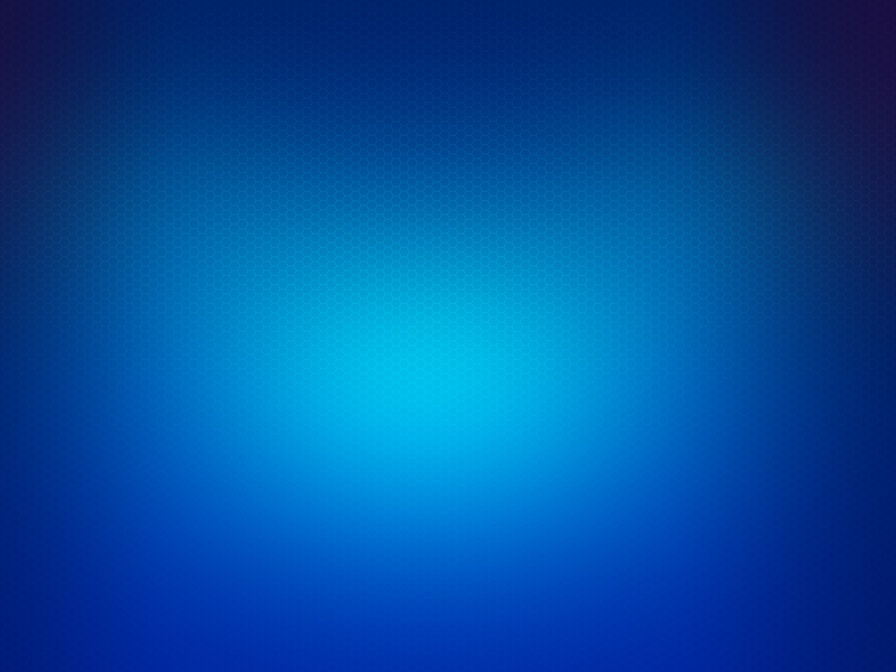
Reproduce this background procedurally as a Shadertoy shader.

```glsl
// Deep blue backdrop with a soft cyan glow and a fine honeycomb mesh.

#define HEX_ROWS 72.0
#define LINE_HALF_WIDTH 0.05
#define LINE_TINT vec3(0.015, 0.060, 0.055)
#define TOP_COLOR vec3(0.00, 0.12, 0.39)
#define BOTTOM_COLOR vec3(0.00, 0.13, 0.59)
#define CORNER_COLOR vec3(0.10, 0.05, 0.25)
#define GLOW_COLOR vec3(0.00, 0.62, 0.43)
#define LOBE_COLOR vec3(0.00, 0.11, 0.06)
#define GLOW_CENTER vec2(0.475, 0.435)
#define GLOW_SIZE vec2(0.22, 0.20)
#define LOBE_SIZE vec2(0.13, 0.14)

// Elliptical Gaussian falloff.
float softSpot(vec2 uv, vec2 center, vec2 size) {
    vec2 d = (uv - center) / size;
    return exp(-0.5 * dot(d, d));
}

// Distance to the nearest edge of a flat-topped hexagon of unit height.
float hexEdge(vec2 p) {
    vec2 period = vec2(sqrt(3.0), 1.0);
    vec2 a = mod(p, period) - 0.5 * period;
    vec2 b = mod(p + 0.5 * period, period) - 0.5 * period;
    vec2 q = abs(dot(a, a) < dot(b, b) ? a : b);
    return 0.5 - max(q.y, dot(q, vec2(0.8660, 0.5)));
}

// Vertical gradient, dimmed at the sides and violet in the upper corners.
vec3 backdrop(vec2 uv) {
    float side = smoothstep(0.25, 0.55, abs(uv.x - 0.47));
    vec3 color = mix(BOTTOM_COLOR, TOP_COLOR, smoothstep(-0.1, 0.95, uv.y));
    color *= 1.0 - 0.28 * side;
    return mix(color, CORNER_COLOR, side * smoothstep(0.40, 0.90, uv.y));
}

void mainImage(out vec4 fragColor, in vec2 fragCoord) {
    vec2 uv = fragCoord / iResolution.xy;
    vec3 color = backdrop(uv);

    // Central glow, with a wider reach in blue, and two faint side lobes.
    float glow = softSpot(uv, GLOW_CENTER, GLOW_SIZE);
    color += GLOW_COLOR * pow(vec3(glow), vec3(1.0, 1.0, 0.7));
    color += LOBE_COLOR * softSpot(uv, vec2(0.19, 0.69), LOBE_SIZE);
    color += LOBE_COLOR * softSpot(uv, vec2(0.77, 0.70), LOBE_SIZE);

    // Honeycomb lines, clearest above the glow.
    float pixel = HEX_ROWS / iResolution.y;
    float edge = hexEdge(fragCoord * pixel);
    float line = clamp((LINE_HALF_WIDTH - edge) / pixel + 0.5, 0.0, 1.0);
    float meshFade = 0.25 + 0.75 * softSpot(uv, vec2(0.48, 0.67), vec2(0.40, 0.18));
    color += LINE_TINT * line * meshFade;

    fragColor = vec4(clamp(color, 0.0, 1.0), 1.0);
}
```
